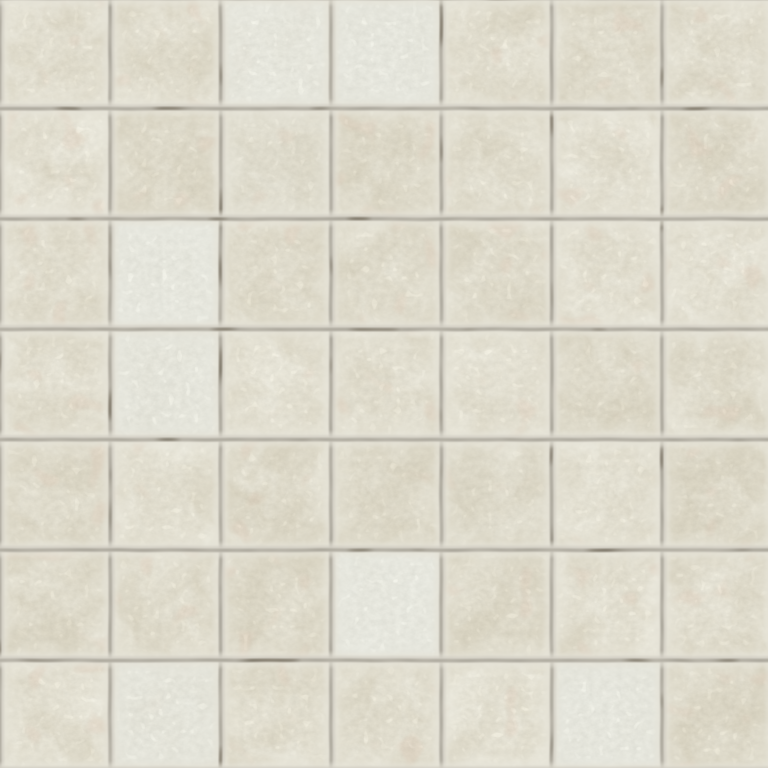
A WebGL 2 fragment shader for this pattern:

```glsl
#version 300 es
precision highp float;

uniform vec2 u_resolution;
out vec4 fragColor;

const float TILE_PITCH = 0.1437;
const vec2 GRID_ORIGIN = vec2(0.0003, -0.003);

const vec3 BEIGE = vec3(0.845, 0.825, 0.755);
const vec3 CREAM = vec3(0.905, 0.895, 0.845);
const vec3 COOL_WHITE = vec3(0.905, 0.91, 0.88);
const vec3 ROSE = vec3(0.86, 0.79, 0.72);
const vec3 RIM = vec3(0.90, 0.89, 0.845);
const vec3 GROUT_LIGHT = vec3(0.82, 0.805, 0.765);
const vec3 GROUT_DARK = vec3(0.69, 0.675, 0.63);
const vec3 STAIN = vec3(0.47, 0.44, 0.38);

float hash(vec2 p) {
  vec3 q = fract(p.xyx * vec3(0.1031, 0.1030, 0.0973));
  q += dot(q, q.yzx + 33.33);
  return fract((q.x + q.y) * q.z);
}

vec2 gradient(vec2 cell) {
  float angle = 6.28318 * hash(cell);
  return vec2(cos(angle), sin(angle));
}

// Gradient noise, roughly -0.7 to 0.7
float gradientNoise(vec2 p) {
  vec2 i = floor(p);
  vec2 f = p - i;
  vec2 u = f * f * f * (f * (f * 6.0 - 15.0) + 10.0);
  vec2 e = vec2(1.0, 0.0);
  float a = dot(gradient(i), f);
  float b = dot(gradient(i + e.xy), f - e.xy);
  float c = dot(gradient(i + e.yx), f - e.yx);
  float d = dot(gradient(i + e.xx), f - e.xx);
  return mix(mix(a, b, u.x), mix(c, d, u.x), u.y);
}

float fbm(vec2 p, int octaves) {
  float sum = 0.0;
  float amplitude = 0.6;
  for (int i = 0; i < octaves; i++) {
    sum += amplitude * gradientNoise(p);
    p = mat2(1.6, 1.2, -1.2, 1.6) * p + 5.3;
    amplitude *= 0.5;
  }
  return sum;
}

// Stone face of one tile; local runs from 0 to 1 across it
vec3 tileColor(vec2 id, vec2 local) {
  vec2 p = local + 17.0 * vec2(hash(id + 3.1), hash(id + 8.7)) + id * 3.0;
  float tone = hash(id + 21.0);
  float cool = smoothstep(0.84, 0.94, hash(id + 47.0));
  float edge = min(min(local.x, 1.0 - local.x), min(local.y, 1.0 - local.y));
  float inside = smoothstep(0.02, 0.24, edge);

  // Broad clouds, darker toward the middle
  float cloud = fbm(p * 2.6 + 0.5 * gradientNoise(p * 4.0), 4);
  float lightness = 0.38 + 0.5 * tone + 1.1 * cloud - 0.14 * inside;
  vec3 color = mix(BEIGE, CREAM, clamp(lightness, 0.0, 1.15));
  color = mix(color, COOL_WHITE, 0.8 * cool);
  float blush = smoothstep(0.25, 0.5, gradientNoise(p * 3.7 + 40.0));
  color = mix(color, ROSE, 0.35 * blush * (1.0 - cool));

  // Fine grain and pale flecks
  float grain = fbm(p * vec2(15.0, 18.0), 3);
  float fleck = smoothstep(0.26, 0.5, gradientNoise(p * 13.0 + 9.0));
  color += (0.4 + 0.6 * inside) * (0.055 * grain + 0.035 * fleck);
  return color;
}

float band(float offset, float halfWidth, float soft) {
  return 1.0 - smoothstep(halfWidth - soft, halfWidth + soft, abs(offset));
}

// Dirt gathered in short stretches of a joint
float stainAmount(float along, float lineIndex) {
  float n = gradientNoise(vec2(along * 2.3, lineIndex * 7.37 + 0.5));
  return smoothstep(0.2, 0.5, n);
}

// One joint: soft pale groove with a narrow shaded core
vec3 addJoint(vec3 color, float offset, float along, float lineIndex, float pixel) {
  float wobble = 0.006 * gradientNoise(vec2(along * 3.0, lineIndex * 5.3));
  float x = offset + wobble;
  float wear = gradientNoise(vec2(along * 5.0, lineIndex * 3.7 + 11.0));
  float stain = stainAmount(along, lineIndex);
  vec3 core = mix(GROUT_DARK, STAIN, 0.8 * stain) + 0.05 * wear;
  color = mix(color, RIM, 0.55 * band(x, 0.065, 0.03));
  color = mix(color, GROUT_LIGHT, 0.85 * band(x - 0.006, 0.027, 0.012 + pixel));
  return mix(color, core, 0.9 * band(x + 0.004, 0.015, 0.008 + 0.6 * pixel));
}

void main() {
  vec2 uv = gl_FragCoord.xy / u_resolution;
  vec2 grid = (uv - GRID_ORIGIN) / TILE_PITCH;
  float pixel = 1.0 / (TILE_PITCH * min(u_resolution.x, u_resolution.y));

  vec2 lineIndex = floor(grid + 0.5);
  vec2 offset = grid - lineIndex;
  vec3 color = tileColor(floor(grid), fract(grid));
  color = addJoint(color, offset.x, grid.y, lineIndex.x + 20.0, pixel);
  color = addJoint(color, offset.y, grid.x, lineIndex.y + 50.0, pixel);
  fragColor = vec4(clamp(color, 0.0, 1.0), 1.0);
}
```
